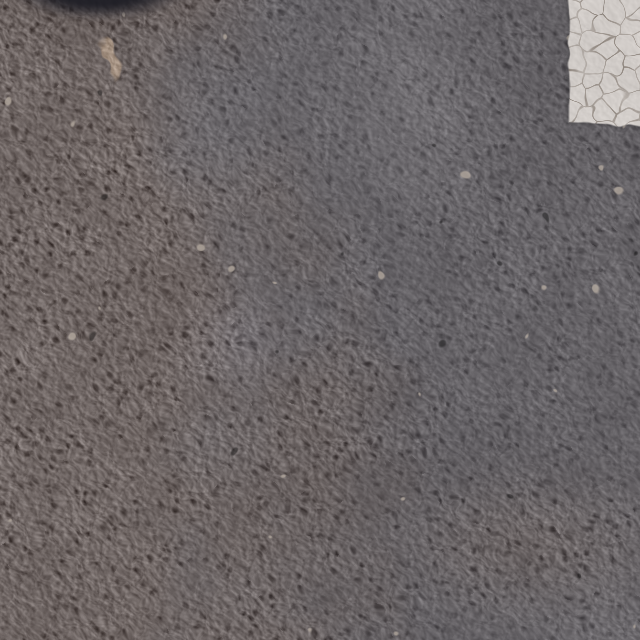
Give the GLSL for this texture, as a Shadertoy shader.

```glsl
// Worn asphalt seen from above: cellular grains lit from one side, soft stains
// that drift from warm to cool, scattered chips and pits, a cracked paint mark
// in one corner, a dry leaf and the edge of a shadow.
#define WARM_TAR vec3(0.438, 0.402, 0.393)
#define COOL_TAR vec3(0.404, 0.393, 0.408)
#define PAINT vec3(0.825, 0.805, 0.790)
#define CHIP vec3(0.70, 0.66, 0.62)
#define LEAF vec3(0.68, 0.60, 0.53)
#define SHADOW vec3(0.11, 0.11, 0.14)
#define GRAIN_SCALE 95.0
#define GRAIN_DEPTH 0.125
#define PIT_DEPTH 0.12
#define STAIN_DEPTH 0.10
#define PAINT_CORNER vec2(0.889, 0.809)

vec2 hash2(vec2 p) {
    vec3 q = fract(p.xyx * vec3(0.1031, 0.1030, 0.0973));
    q += dot(q, q.yzx + 33.33);
    return fract((q.xx + q.yz) * q.zy);
}

// Cellular noise: nearest distance, second distance, two random values per cell
vec4 cells(vec2 p) {
    vec2 base = floor(p), nearId = vec2(0.0);
    float first = 9.0, second = 9.0;
    for (int j = -1; j <= 1; j++)
    for (int i = -1; i <= 1; i++) {
        vec2 cell = base + vec2(i, j);
        float d = length(cell + 0.1 + 0.8 * hash2(cell) - p);
        if (d < first) { second = first; first = d; nearId = cell; }
        else second = min(second, d);
    }
    return vec4(first, second, hash2(nearId + 71.0));
}

float valueNoise(vec2 p) {
    vec2 i = floor(p), f = fract(p);
    f = f * f * (3.0 - 2.0 * f);
    float low = mix(hash2(i).x, hash2(i + vec2(1, 0)).x, f.x);
    float high = mix(hash2(i + vec2(0, 1)).x, hash2(i + 1.0).x, f.x);
    return mix(low, high, f.y);
}

float layeredNoise(vec2 p) {
    float sum = 0.0, weight = 0.5;
    for (int k = 0; k < 4; k++) {
        sum += weight * valueNoise(p);
        p = mat2(1.6, 1.2, -1.2, 1.6) * p + 17.0;
        weight *= 0.5;
    }
    return sum / 0.9375;
}

// Slope of the grain domes toward the light
float relief(vec2 p) {
    vec2 toLight = vec2(0.08, 0.27);
    return cells(p - toLight).x - cells(p + toLight).x;
}

// Soft spot centred at c with radii r, fading outward
float spot(vec2 p, vec2 c, vec2 r) {
    vec2 d = (p - c) / r;
    return exp(-dot(d, d));
}

void mainImage(out vec4 fragColor, in vec2 fragCoord) {
    vec2 p = fragCoord / iResolution.y;
    float px = 1.0 / iResolution.y;
    float broad = layeredNoise(p * 3.5 + 4.0);
    float blotch = layeredNoise(p * 16.0 + 31.0);
    vec2 wobble = vec2(valueNoise(p * 60.0), valueNoise(p * 60.0 + 40.0)) - 0.5;

    // Broad stains, warm on the left and cool on the right
    float warmth = 1.0 - smoothstep(0.22, 0.58, p.x + 0.55 * (broad - 0.5));
    warmth += 0.6 * spot(p, vec2(0.82, 0.15), vec2(0.18, 0.09));
    vec3 color = mix(COOL_TAR, WARM_TAR, clamp(warmth, 0.0, 1.0));
    color += STAIN_DEPTH * ((broad - 0.5) * 0.5 + (blotch - 0.5) * 0.5);
    color += vec3(0.03, 0.035, 0.045) * spot(p, vec2(0.37, 0.47), vec2(0.07, 0.06));
    color += 0.03 * spot(p, vec2(0.65, 0.83), vec2(0.09, 0.14));
    color -= 0.025 * spot(p, vec2(0.15, 1.0), vec2(0.35, 0.12));

    // Grains stretched along the falling diagonal, rougher on the left
    vec2 q = mat2(0.60, 0.64, -0.50, 0.77) * p + wobble * 0.006;
    float rough = mix(0.72, 1.1, clamp(warmth, 0.0, 1.0)) * (0.55 + 0.9 * blotch);
    float grain = relief(q * GRAIN_SCALE) + 0.6 * relief(q * GRAIN_SCALE * 1.9 + 9.0);
    color += GRAIN_DEPTH * rough * grain;
    vec4 pit = cells(q * GRAIN_SCALE * 0.75 + 23.0);
    color -= PIT_DEPTH * rough * step(0.66, pit.z) * smoothstep(0.45, 0.08, pit.x);
    vec4 fleck = cells(p * 120.0 + wobble + 57.0);
    color += (fleck.w - 0.42) * 0.055 * smoothstep(0.6, 0.2, fleck.x);

    // Sparse pale chips and a few dark holes
    vec4 chip = cells(p * 24.0 + wobble * 0.22 + 5.0);
    float chipSize = 0.06 + 0.10 * chip.w * chip.w;
    float chipMask = 1.0 - smoothstep(chipSize - 0.05, chipSize + 0.04, chip.x);
    color = mix(color, CHIP, 0.8 * chipMask * step(0.955, chip.z));
    color *= 1.0 - 0.4 * chipMask * step(chip.z, 0.012);

    // Dry leaf, ragged at its rim
    vec2 leafPos = p - vec2(0.170, 0.912) + wobble * 0.022;
    leafPos.x += 0.35 * leafPos.y;
    float leaf = 1.0 - smoothstep(0.7, 1.1, length(leafPos / vec2(0.015, 0.032)));
    color = mix(color, LEAF + 0.12 * grain + 0.25 * (blotch - 0.5), 0.85 * leaf);

    // Paint mark with a worn edge and a net of fine cracks
    vec2 inset = p - PAINT_CORNER + wobble * 0.006;
    inset.y += 0.06 * (p.x - PAINT_CORNER.x);
    float paint = smoothstep(-px, 1.5 * px, min(inset.x, inset.y));
    vec4 plate = cells(p * vec2(32.0, 36.0) + wobble * 0.35);
    float crack = 1.0 - smoothstep(0.02, 0.11, plate.y - plate.x);
    vec3 paintColor = PAINT + 0.035 * grain + 0.06 * (blotch - 0.5);
    paintColor -= crack * vec3(0.17, 0.18, 0.19) * (0.5 + valueNoise(p * 45.0));
    float rim = smoothstep(-0.007, 0.0, min(inset.x, inset.y));
    color = mix(color * (1.0 - 0.15 * rim), paintColor, paint);

    // Shadow reaching in at the top
    float shade = 1.0 - smoothstep(0.55, 1.25, length((p - vec2(0.155, 1.02)) / vec2(0.12, 0.045)));
    color = mix(color, SHADOW, 0.92 * shade);
    fragColor = vec4(clamp(color, 0.0, 1.0), 1.0);
}
```
